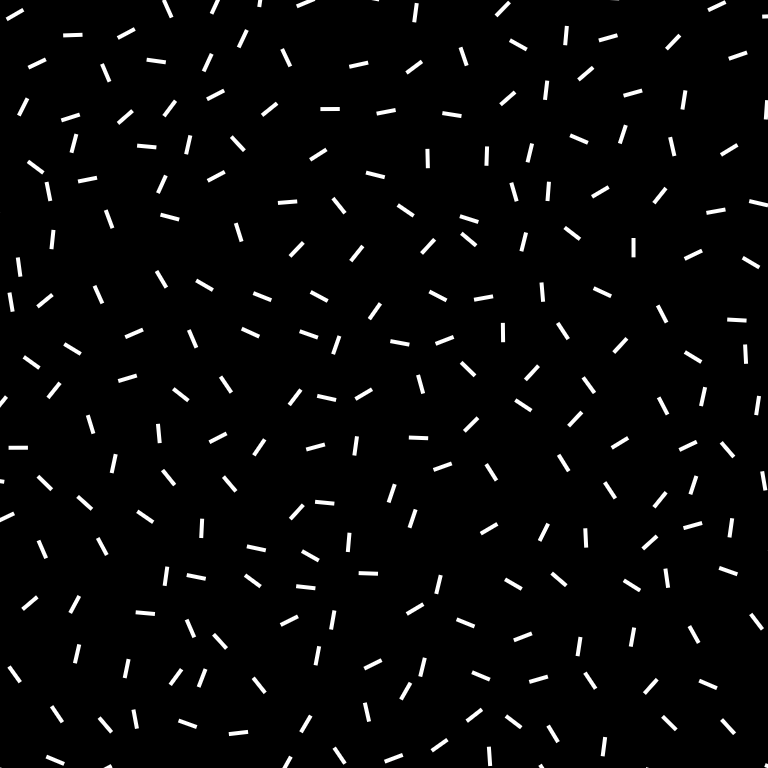
This pattern is drawn by a Shadertoy shader. Its source:

```glsl
// Short white dashes in random directions, evenly scattered on black.

const float PI = 3.14159265;
const float SPACING = 0.0715;                       // mean distance between dashes
const float ROW_RATIO = 0.866;                      // row height of a hexagonal lattice
const float JITTER = 0.25;                          // random shift, in spacings
const float DRIFT = 0.24;                           // slow bending of the rows, in spacings
const vec2 DASH_HALF_SIZE = vec2(0.0126, 0.0026);
const vec3 BACKGROUND = vec3(0.0);
const vec3 DASH_COLOR = vec3(1.0);

vec3 hash32(vec2 cell) {
    vec3 q = fract(cell.xyx * vec3(0.1031, 0.1030, 0.0973));
    q += dot(q, q.yxz + 33.33);
    return fract((q.xxy + q.yzz) * q.zyx);
}

// Layered sines that keep the lattice from showing
vec2 drift(vec2 c) {
    return vec2(sin(c.y * 1.07 + c.x * 0.35) + 0.6 * sin(c.x * 0.83 - c.y * 0.61 + 2.0),
                sin(c.x * 0.91 - c.y * 0.28 + 1.3) + 0.6 * sin(c.x * 0.47 + c.y * 0.88 + 4.1));
}

// Centre of a dash in spacings, from its lattice point and random values
vec2 dashCentre(vec2 lattice, vec3 rnd) {
    float turn = 2.0 * PI * rnd.x;
    vec2 jitter = JITTER * sqrt(rnd.y) * vec2(cos(turn), sin(turn));
    return lattice + jitter + DRIFT * drift(lattice);
}

// Antialiased coverage of a rotated rectangle
float dashCoverage(vec2 offset, float angle, float pixel) {
    float c = cos(angle), s = sin(angle);
    vec2 local = vec2(c * offset.x + s * offset.y, c * offset.y - s * offset.x);
    vec2 edge = clamp((DASH_HALF_SIZE - abs(local)) / pixel + 0.5, 0.0, 1.0);
    return edge.x * edge.y;
}

void mainImage(out vec4 fragColor, in vec2 fragCoord) {
    float pixel = 1.0 / min(iResolution.x, iResolution.y);
    vec2 grid = fragCoord * pixel / SPACING;
    float nearestRow = floor(grid.y / ROW_RATIO + 0.5);
    float coverage = 0.0;

    // Visit the lattice points whose dash may reach this pixel
    for (int j = -2; j <= 2; j++) {
        float row = nearestRow + float(j);
        float shift = 0.5 * mod(row, 2.0);
        float nearestColumn = floor(grid.x - shift + 0.5);
        for (int i = -2; i <= 2; i++) {
            float column = nearestColumn + float(i);
            vec3 rnd = hash32(vec2(column, row) + 17.0);
            vec2 centre = dashCentre(vec2(column + shift, row * ROW_RATIO), rnd);
            vec2 offset = (grid - centre) * SPACING;
            coverage = max(coverage, dashCoverage(offset, PI * rnd.z, pixel));
        }
    }
    fragColor = vec4(mix(BACKGROUND, DASH_COLOR, coverage), 1.0);
}
```
